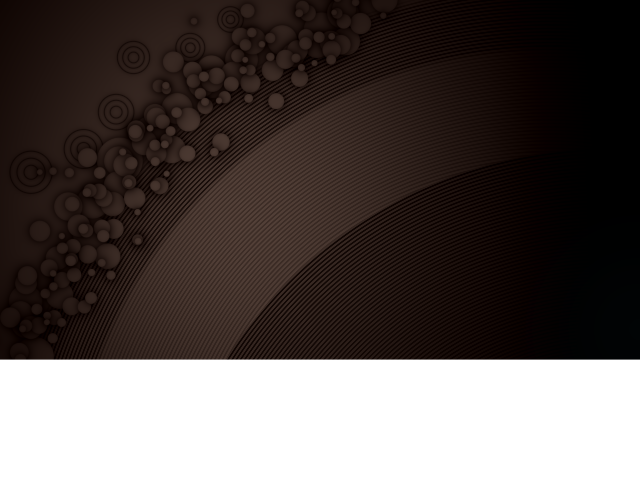
A Shadertoy shader for this background:

```glsl
// Dark brown backdrop over a white strip: a warm glow lights finely grooved
// arcs, and a belt of shadowed discs follows the outer arc. Discs are placed
// by golden-ratio steps in angle with hashed radial offsets, large ones first.

#define ASPECT 0.785          // canvas height in canvas widths
#define STRIP_TOP 0.2227      // upper edge of the white strip
#define BAND_CENTER vec2(0.859, -0.046)
#define BAND_RADIUS 0.755     // outer edge of the bright band
#define GROOVE_RADIUS 0.853   // outer edge of the grooves
#define DISC_CENTER vec2(0.951, -0.154)
#define DISC_RADIUS 0.707
#define GROOVE_STEP 0.0055
#define BELT_RADIUS 0.870
#define BUBBLES 175
#define RINGS 6

float hash(vec2 p) {
    vec3 q = fract(vec3(p.xyx) * 0.1031);
    q += dot(q, q.yzx + 33.33);
    return fract((q.x + q.y) * q.z);
}

// Antialiased inside of a signed distance
float cover(float d, float px) {
    return smoothstep(px, -px, d);
}

// Point on a circle around the band center, angle measured from the left
vec2 onBelt(float angle, float radius) {
    return BAND_CENTER + radius * vec2(-cos(angle), sin(angle));
}

// Warm light, fading towards the right edge
float glowLight(vec2 p) {
    vec2 q = (p - vec2(0.378, 0.447)) / vec2(0.39, 0.455);
    return exp(-dot(q, q)) * smoothstep(1.02, 0.74, p.x);
}

// Dark concentric lines, softened where they become too fine
float grooves(float radius, float px) {
    float wave = 0.5 + 0.5 * cos(6.2832 * radius / GROOVE_STEP);
    float detail = clamp(GROOVE_STEP / (2.0 * px), 0.0, 1.0);
    return mix(0.4, smoothstep(0.2, 0.95, wave), detail);
}

// Brightness of the grooved arcs
float arcShade(vec2 p, float px) {
    float bandR = length(p - BAND_CENTER);
    float discR = length(p - DISC_CENTER);
    float inDisc = cover(discR - DISC_RADIUS, px);
    float inBand = cover(bandR - BAND_RADIUS, 0.006);
    float inGrooves = cover(bandR - GROOVE_RADIUS, 0.012);

    float outer = 0.95 - 0.6 * grooves(bandR, px);
    float band = 1.08 - 0.28 * grooves(bandR, px);
    float edgeDepth = exp(-(DISC_RADIUS - discR) / 0.15);
    float disc = 0.84 - (0.38 + 0.2 * edgeDepth) * grooves(discR, px);

    float shade = mix(1.0, mix(outer, band, inBand), inGrooves);
    return mix(shade, disc, inDisc);
}

// Faint targets made of concentric rings above the belt
float addRings(float light, vec2 p, float px) {
    for (int i = 0; i < RINGS; i++) {
        float k = float(i);
        vec2 center = onBelt(0.606 + 0.0815 * k, 0.957 + 0.029 * cos(2.1 * k));
        float size = 0.033 - 0.0026 * k;
        float r = length(p - center);
        float nearest = clamp(floor(3.0 * r / size + 0.5), 1.0, 3.0) * size / 3.0;
        float d = abs(r - nearest);
        light *= 1.0 - 0.25 * exp(-d / 0.003);
        light *= 1.0 - 0.35 * cover(d - 0.0008, px);
    }
    return light;
}

// Flat discs with a soft shadow and a slightly darker rim
float addBubbles(float light, float glow, vec2 p, float px) {
    for (int i = 0; i < BUBBLES; i++) {
        float k = float(i);
        float order = k / float(BUBBLES);
        float size = mix(0.036, 0.0045, pow(order, 0.35));
        float spread = mix(0.045, 0.115, sqrt(order));
        float offset = hash(vec2(k, 3.0)) + hash(vec2(k, 17.0)) - 1.0;
        float jitter = 0.05 * (hash(vec2(k, 29.0)) - 0.5);
        float angle = 0.33 + 0.92 * fract(0.4 + 0.618034 * k) + jitter;
        float d = length(p - onBelt(angle, BELT_RADIUS + spread * offset)) - size;
        if (d > 0.035) continue;

        light *= 1.0 - 0.42 * exp(-max(d, 0.0) / 0.006);
        float face = glow * (1.06 - 0.2 * exp(min(d, 0.0) / 0.002));
        light = mix(light, face, cover(d, px));
    }
    return light;
}

void mainImage(out vec4 fragColor, in vec2 fragCoord) {
    vec2 p = fragCoord / iResolution.xy * vec2(1.0, ASPECT);
    float px = 0.75 * ASPECT / iResolution.y;

    float glow = glowLight(p);
    float light = glow * arcShade(p, px);
    light = addRings(light, p, px);
    light = addBubbles(light, glow, p, px);

    // Brown ramp: shadows turn redder than highlights
    vec3 color = vec3(0.31, 0.27, 0.245) * light - vec3(0.01, 0.04, 0.045);
    color = max(color, vec3(0.0));
    vec2 corner = (p - vec2(1.0, 0.27)) / 0.12;
    color += vec3(0.004, 0.014, 0.018) * exp(-dot(corner, corner));

    color = mix(color, vec3(1.0), cover(p.y - STRIP_TOP, px));
    fragColor = vec4(color, 1.0);
}
```
